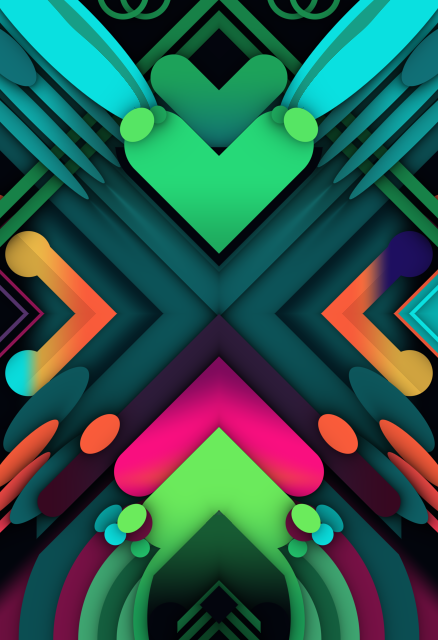
Give the GLSL for this background, as a Shadertoy shader.

```glsl
// Mirrored paper-cut ornament: crossing diagonal bands, hearts, petals and rings.
// The canvas is folded about its vertical axis, then distance-function layers
// are painted back to front, each casting a soft shadow on those below.

#define CROSS_Y 51.
#define SHADOW .72
#define SHADOW_SIZE 1.1
#define TEAL vec3(.05, .34, .36)
#define CYAN vec3(.04, .88, .88)
#define GREEN vec3(.15, .85, .47)
#define LIME vec3(.42, .92, .36)
#define INK vec3(.01, .02, .05)
#define PURPLE vec3(.18, .11, .23)
#define CRIMSON vec3(.43, .06, .25)
#define ORANGE vec3(.98, .36, .23)
#define PINK vec3(.98, .06, .5)

const float DIAG = .7071;
vec2 p;   // folded point, canvas height = 100
vec3 col; // colour painted so far

// Endless 45 degree strip with a round end
float arm(vec2 q, vec2 end, float r) {
    vec2 e = q - end;
    return length(vec2(max((e.x + e.y) * DIAG, 0.), (e.y - e.x) * DIAG)) - r;
}

float ellipse(vec2 q, vec2 r) {
    float k = length(q / r);
    return (k - 1.) * k / max(length(q / (r * r)), 1e-4);
}

// Ellipse along a diagonal: slope 1 rises outward, -1 falls
float petal(float x, float y, vec2 r, float slope) {
    vec2 e = p - vec2(x, y);
    return ellipse(vec2(e.x + slope * e.y, e.y - slope * e.x) * DIAG, r);
}

float disc(float x, float y, float r) { return length(p - vec2(x, y)) - r; }

float diamond(float x, float y, float r) {
    return (abs(p.x - x) + abs(p.y - y) - r) * DIAG;
}

void paint(float d, vec3 ink, float depth) {
    float aa = 70. / iResolution.y;
    col *= 1. - depth * SHADOW * exp(-max(d, 0.) / SHADOW_SIZE);
    col = mix(col, ink, smoothstep(aa, -aa, d));
}

// Glowing chevrons and nested diamonds at the sides
void sidePockets(float right) {
    vec2 q = vec2(p.x, abs(p.y - CROSS_Y));
    float d = (q.y - q.x + 8.7) * DIAG;
    vec3 ink = mix(vec3(.01, .11, .14), TEAL, smoothstep(0., 5., -d));
    paint(d, mix(ink, INK, smoothstep(25., 32., p.x)), .3);

    d = min(arm(q, vec2(29.3, 10.1), 2.3), length(q - vec2(29.8, 9.3)) - 3.6);
    ink = mix(ORANGE, vec3(.93, .73, .28), smoothstep(20., 29., p.x));
    ink *= .9 + .1 * smoothstep(-.1, .1, q.y - q.x + 19.2);
    float low = smoothstep(2., -2., p.y - CROSS_Y);
    ink = mix(ink, CYAN, low * (1. - right) * smoothstep(27.5, 31., p.x));
    ink = mix(ink, vec3(.12, .06, .38), (1. - low) * right * smoothstep(22., 27., p.x));
    paint(d, ink, .5);

    d = diamond(34.3, CROSS_Y, 7.);
    paint(d, mix(CRIMSON * 1.4, ORANGE, right), .8);
    paint(d + .5, mix(INK, CYAN * .8, right), 0.);
    paint(abs(d + 2.) - .3, mix(PURPLE * 1.8, CYAN, right), .4);
    paint(disc(34.6, 68., 1.6), ORANGE, .5);
    paint(petal(33.5, 64.5, vec2(3., .5), -1.), CRIMSON, .5);
}

// Dark top, corner feathers and two stacked hearts
void upperHalf() {
    float u = p.y - p.x;
    vec3 band = mix(TEAL * 1.08, vec3(.08, .46, .46), smoothstep(50., 75., p.y));
    paint((50.5 - u) * DIAG, band, .75);
    paint((57.5 - u) * DIAG, band * .85, .5);
    paint((76. - u) * DIAG, INK, 0.);
    for (float i = 0.; i < 2.; i++) {
        paint(abs(p.y + p.x - 97. - 4.5 * i) * DIAG - 1., GREEN * .6, .8);
        paint(abs(disc(11.5 + 3.5 * i, 101., 3.6)) - .45, GREEN * .65, .5);
    }
    paint(diamond(0., 90.2, 5.3), INK, .5);

    for (float i = 0.; i < 4.; i++) {
        vec3 ink = mix(band, CYAN, smoothstep(18., 31., p.x) * (.35 + .2 * i));
        paint(petal(31. - 2. * i, 79.5 + 3. * i, vec2(15. + .7 * i, 1.25), 1.), ink, .8);
    }
    paint(petal(33.5, 91.5, vec2(6.5, 2.7), 1.), TEAL * 1.3, .8);
    float wing = petal(24.1, 94.9, vec2(20.3, 5.1), 1.);
    paint(wing, CYAN, .9);
    paint(max(abs(wing + 2.6) - 1.1, 70. - u), vec3(.09, .62, .53), 0.);

    paint(arm(p, vec2(7.1, 87.9), 3.6), mix(TEAL * 1.3, GREEN * .75, smoothstep(74., 90., p.y)), .6);
    float heart = arm(p, vec2(9.4, 77.4), 5.4);
    paint(max(heart - 1.4, p.y - 77.), INK, .5);
    paint(heart, GREEN * mix(.78, 1., smoothstep(60., 73., p.y)), .2);
    paint(disc(9.6, 82.1, 1.4), GREEN * .8, .5);
    paint(petal(12.8, 80.5, vec2(2.3, 3.), 1.), mix(GREEN, LIME, .7), .4);
}

// Rings, petals and nested chevrons below the crossing
void lowerHalf() {
    float v = p.y + p.x, inside = (v - 44.3) * DIAG;
    paint(max(28.5 - p.x, p.y - 33.), INK, .3);
    paint(petal(27., 36., vec2(9., 3.), -1.), TEAL, .4);
    paint(inside, mix(INK, CRIMSON, smoothstep(0., 5., -inside)), 0.);
    for (float i = 0.; i < 5.; i++) {
        float r = i < 2. ? 29.5 - 5.4 * i : 26.2 - 3. * i;
        vec3 ink = mix(vec3(.25, .66, .45), vec3(.08, .38, .25), mod(i, 2.));
        if (i < 2.) ink = mix(TEAL * .9, CRIMSON * 1.1, i);
        paint(max(disc(1.8, 0., r), inside + 2.), ink, .35);
    }

    for (float i = 0.; i < 3.; i++)
        paint(petal(30.5 + 1.2 * i, 29. - 5. * i, vec2(7.5, 1.7 - .5 * i), -1.), mix(ORANGE, PINK, .2 * i), .7);
    paint(petal(25., 25.8, vec2(10.5, 2.8), -1.), TEAL * mix(1.1, .45, smoothstep(26., 33., p.y)), .8);
    vec2 flip = vec2(p.x, -p.y);
    paint(arm(flip, vec2(26., -21.6), 2.37), mix(PURPLE, CRIMSON * .5, smoothstep(10., 28., p.x)), .8);
    paint(petal(18.6, 32.2, vec2(3.8, 2.2), -1.), ORANGE, .6);

    float heat = p.y + .35 * p.x;
    vec3 flame = mix(PINK, vec3(.5, .04, .36), smoothstep(34., 43., heat));
    flame = mix(ORANGE, flame, smoothstep(26., 33., heat));
    paint(arm(flip, vec2(12.5, -26.3), 3.9), mix(flame, PINK, smoothstep(26., 23., p.y)), 1.);
    float body = min(arm(flip, vec2(8., -18.8), 4.6), ellipse(p - vec2(0., 3.), vec2(13.4, 15.5)));
    paint(body, mix(GREEN * .75, LIME, smoothstep(4., 23., p.y)), .5);

    // Arched hollow with a small diamond
    float arch = max((v - 20.3) * DIAG, ellipse(p - vec2(0., 3.5), vec2(11.2, 16.)));
    paint(arch, mix(INK, vec3(.09, .36, .2), smoothstep(1., 18., p.y)), .4);
    paint(disc(7.6, 2.5, 3.4), INK, .3);
    for (float i = 0.; i < 3.; i++)
        paint(max(abs(v - 8.5 + 3. * i) * DIAG - .6, p.x - 6.5), GREEN * (.5 - .1 * i), .6);
    paint(diamond(0., 5.5, 3.), INK, .5);

    // Beads where the bands meet
    paint(disc(12.3, 14.4, 1.5), GREEN * .9, .4);
    paint(disc(13.3, 18.3, 2.9), CRIMSON, .3);
    paint(petal(17.3, 19., vec2(2.7, 1.4), -1.), CYAN * .75, .5);
    paint(disc(16.2, 16.5, 1.7), CYAN, .5);
    paint(petal(13.6, 19., vec2(1.9, 2.6), 1.), LIME, .4);
}

void mainImage(out vec4 fragColor, in vec2 fragCoord) {
    p = 100. * (fragCoord - vec2(.5 * iResolution.x, 0.)) / iResolution.y;
    float right = step(0., p.x);
    p.x = abs(p.x);
    col = TEAL * mix(.9, 1.05, smoothstep(30., 60., p.y));
    sidePockets(right);
    upperHalf();
    lowerHalf();
    fragColor = vec4(col, 1.);
}
```
